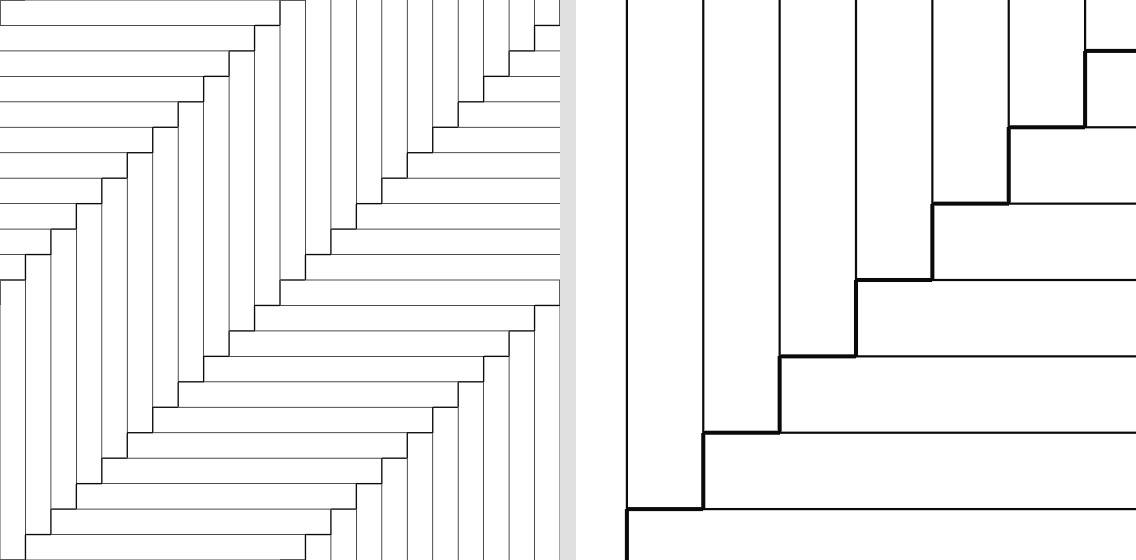
Left, the full canvas; right, a detail of the centre.
Give the GLSL for this pattern, as a WebGL 2 fragment shader.

```glsl
#version 300 es
precision highp float;

uniform vec2 u_resolution;
out vec4 outColor;

const float PLANK_LENGTH = 11.0;       // in plank widths
const float REPEATS = 1.0;             // herringbone periods across the canvas
const float SIDE_LINE = 0.029;         // line widths, in plank widths
const float END_LINE = 0.053;
const vec3 PLANK_COLOR = vec3(1.0);
const vec3 LINE_COLOR = vec3(0.04);

// Share of a pixel covered by a line whose centre is dist away.
float lineCoverage(float dist, float width, float pixel) {
    float upper = min(dist + 0.5 * pixel, 0.5 * width);
    float lower = max(dist - 0.5 * pixel, -0.5 * width);
    return clamp((upper - lower) / pixel, 0.0, 1.0);
}

// Ink on the plank that owns point p; y runs downward, one unit per plank width.
float herringboneInk(vec2 p, float pixel) {
    vec2 cell = floor(p);
    vec2 local = p - cell;

    // Each diagonal of cells has one direction and one place along its plank.
    float diagonal = mod(cell.x + cell.y, 2.0 * PLANK_LENGTH);
    bool isVertical = diagonal > PLANK_LENGTH - 0.5;
    float place = mod(diagonal, PLANK_LENGTH);
    bool isFirst = place < 0.5;
    bool isLast = place > PLANK_LENGTH - 1.5;

    float along = isVertical ? local.y : local.x;
    float across = isVertical ? local.x : local.y;

    // Long sides, heavier where they meet the end of another plank.
    float nearSide = lineCoverage(across, isFirst ? END_LINE : SIDE_LINE, pixel);
    float farSide = lineCoverage(1.0 - across, isLast ? END_LINE : SIDE_LINE, pixel);
    float ink = max(nearSide, farSide);

    // Short ends.
    if (isFirst) ink = max(ink, lineCoverage(along, END_LINE, pixel));
    if (isLast) ink = max(ink, lineCoverage(1.0 - along, END_LINE, pixel));
    return ink;
}

void main() {
    float cellsAcross = 2.0 * PLANK_LENGTH * REPEATS;
    float pixel = cellsAcross / u_resolution.y;
    vec2 p = vec2(gl_FragCoord.x, u_resolution.y - gl_FragCoord.y) * pixel;

    float ink = herringboneInk(p, pixel);
    outColor = vec4(mix(PLANK_COLOR, LINE_COLOR, ink), 1.0);
}
```
